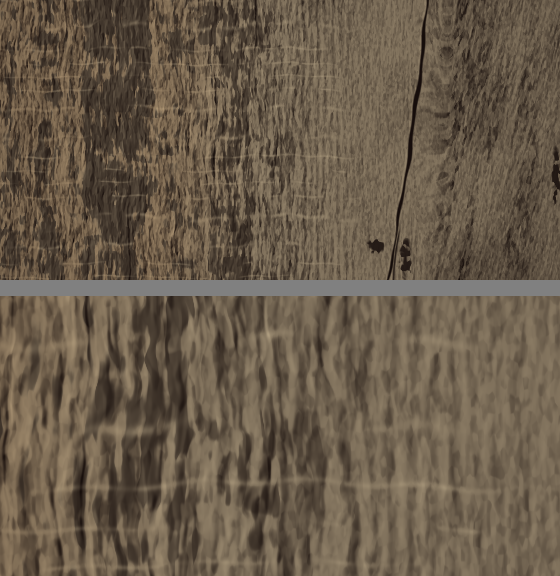
Top: the whole. Bottom: its middle third, enlarged.
This texture is drawn by a Shadertoy shader. Its source:

```glsl
vec2 hash2(vec2 p) {
    vec3 a = fract(p.xyx * vec3(.1031, .1030, .0973));
    a += dot(a, a.yzx + 33.33);
    return fract((a.xx + a.yz) * a.zy);
}

// Smooth cellular noise: random cell values blended by distance
float cells(vec2 p) {
    vec2 id = floor(p);
    float sum = 0., total = 0.;
    for (int j = -1; j <= 1; j++)
    for (int i = -1; i <= 1; i++) {
        vec2 cell = id + vec2(i, j);
        vec2 d = cell + hash2(cell) - p;
        float weight = exp(-7. * dot(d, d));
        sum += weight * hash2(cell + 71.).x;
        total += weight;
    }
    return sum / total;
}

float band(float v, float centre, float width) {
    float d = (v - centre) / width;
    return exp(-d * d);
}

float relief(vec2 p) {
    return .5 * cells(p * vec2(85., 12.)) + .5 * cells(p * vec2(135., 42.));
}

// Ragged dark finish left on the rough side
float darkCoat(vec2 p, vec2 q) {
    float x = q.x, y = p.y;
    float slab = smoothstep(.28, .31, x) * (1. - smoothstep(.51, .56, x));
    slab *= 1. - .6 * band(y, .76, .05) - .6 * band(y, .44, .04);
    slab *= mix(.3 + .5 * band(x, .46, .04), 1., smoothstep(.12, .3, y));
    float field = .04 + .9 * slab + .4 * band(x, .04, .03);
    field += .5 * band(x, .17 + .02 * sin(y * 8. + 2.), .04);
    field += .42 * band(x, .85, .08);
    field += .33 * band(x, .70, .08) * (band(y, .95, .2) + band(y, .1, .12));
    field += .75 * (cells(q * vec2(75., 11.)) - .5);
    field += .6 * (cells(q * vec2(140., 36.) + 3.) - .5);
    field += .5 * (cells(p * vec2(14., 38.)) - .5);
    field += .45 * (cells(p * vec2(10., 7.) + 9.) - .5);
    return smoothstep(.2, .56, field) * (1. - smoothstep(.95, 1.2, x));
}

// Long split with a thin branch near its foot
float splitMask(vec2 p, float px) {
    float y = p.y;
    float wander = .003 * sin(y * 19.) + .0015 * sin(y * 47.);
    float centre = 1.385 + .19 * y - .047 * y * y + wander;
    float width = .003 + .004 * band(y, .6, .35) + .0015 * sin(y * 31.);
    float main = 1. - smoothstep(-px, px, abs(p.x - centre) - width);
    float branch = abs(p.x - 1.405 - .5 * y * y - .04 * y) - .003;
    branch = (1. - smoothstep(-px, px, branch)) * (1. - smoothstep(.15, .2, y));
    return max(main, .8 * branch);
}

float knotMask(vec2 p) {
    vec4 knots[3] = vec4[3](vec4(1.344, .12, .024, .018),
                            vec4(1.448, .07, .015, .055),
                            vec4(1.987, .37, .013, .07));
    float mask = 0.;
    for (int i = 0; i < 3; i++) {
        float d = length((p - knots[i].xy) / knots[i].zw);
        d += 1.3 * (cells(p * vec2(80., 60.)) - .5);
        mask = max(mask, 1. - smoothstep(.65, 1.2, d));
    }
    return mask;
}

void mainImage(out vec4 fragColor, in vec2 fragCoord) {
    vec2 p = fragCoord / iResolution.y;
    float px = 1. / iResolution.y, x = p.x, y = p.y;
    float rough = 1. - smoothstep(.85, 1.35, x);
    float fine = smoothstep(1.48, 1.62, x);

    // Gently wavering vertical grain, leaning on the smooth side
    vec2 q = p;
    q.x += (.3 + .7 * rough) * (.004 * sin(y * 17. + x * 9.)
         + .0014 * sin(y * 53. + x * 31.) + .0008 * sin(y * 127. - x * 80.));
    q.x -= .2 * y * fine;
    float grain = relief(q);
    float emboss = grain - relief(q + vec2(.004, -.004));

    // Bare wood
    float tone = .452 - .03 * band(x, 1.02, .14) + .012 * band(x, 1.36, .12);
    tone += (.1 + .3 * rough) * (grain - .5) + (.14 + .1 * rough) * emboss;
    tone += .11 * (cells(p * vec2(190., 95.)) - .5);
    float ribs = sin(q.x * 240. + 5. * cells(q * vec2(9., 4.)));
    tone += .055 * ribs * smoothstep(.55, 1., x) * (1. - smoothstep(1.15, 1.38, x));
    tone += .06 * (cells(p * vec2(5., 4.) + 31.) - .5);

    // Soft dark streaks and flecks on the smooth side
    float streak = smoothstep(.35, .85, cells(q * vec2(19., 2.5)));
    float flecks = smoothstep(.4, .8, cells(q * vec2(110., 40.) + 7.));
    tone -= fine * (.05 * streak + .1 * flecks * (.2 + streak + .4 * band(x, 1.6, .06)));
    tone -= .08 * band(x, 1.72, .2) * band(y, .04, .12);

    // Coat, then short pale saw ridges across it
    float coat = darkCoat(p, q);
    tone = mix(tone, .245 + .16 * (grain - .5) + .12 * emboss, .9 * coat);
    float saw = sin(y * 98. + 2.5 * sin(y * 17.) + .6 * sin(x * 11.) + .3 * sin(x * 47.));
    saw = pow(.5 + .5 * saw, 22.) * smoothstep(.4, .75, cells(p * vec2(13., 18.) + 50.));
    saw *= .4 + 1.2 * cells(p * vec2(70., 40.));
    tone += .12 * saw * (1. - smoothstep(1.15, 1.35, x));

    // Hairline checks and pale scratches
    for (int i = 0; i < 8; i++) {
        vec2 r = hash2(vec2(i, 17));
        float at = .05 + .115 * (float(i) + .6 * r.x);
        float line = 1. - smoothstep(.0, .0015 + px, abs(q.x - at));
        tone -= .1 * line * smoothstep(.3, .6, band(y, r.y, .25));
        line = 1. - smoothstep(.0, .001 + px, abs(q.x - at * 1.9 - .09));
        tone += .15 * line * smoothstep(.4, .7, band(y, 1. - r.x, .07)) * grain;
    }

    // Split with a pale lip, knots, edge falloff
    tone -= .55 * max(tone - .5, 0.);
    tone += .05 * splitMask(p + vec2(.008, 0.), px);
    tone = mix(tone, .085, splitMask(p, px));
    tone = mix(tone, .11, .9 * knotMask(p));
    tone *= 1. - .09 * pow(abs(x - 1.), 4.) - .5 * pow(abs(y - .5), 4.);

    vec3 wood = mix(vec3(.20, .16, .13), vec3(.54, .48, .39), (tone - .2) / .34);
    wood *= mix(vec3(1), vec3(1.03, .98, .93), (1. - coat) * (1. - smoothstep(.5, 1., x)));
    fragColor = vec4(clamp(wood, 0., 1.), 1.);
}
```
